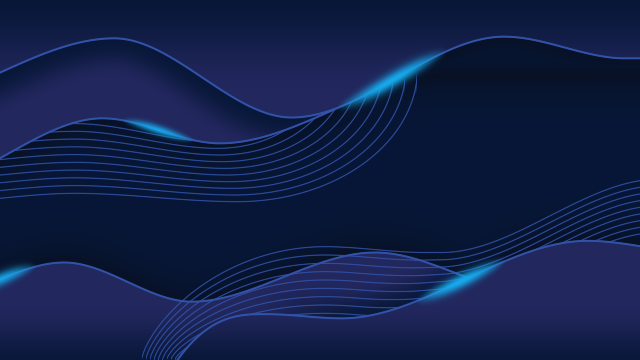
Reproduce this background procedurally as a Shadertoy shader.

```glsl
// Layered navy and violet waves with fine contour lines and cyan edge glows.

#define GRID vec2(768.0, 432.0)     // design space, origin at lower left
#define NAVY vec3(0.028, 0.088, 0.215)
#define VIOLET vec3(0.132, 0.152, 0.365)
#define SHADE vec3(0.030, 0.062, 0.130)
#define EDGE vec3(0.19, 0.32, 0.66)
#define CYAN vec3(0.09, 0.66, 0.92)
#define EDGE_WIDTH 1.1
#define LINE_WIDTH 0.6
#define UPPER_LINES 10
#define LOWER_LINES 9

// Smooth step that also accepts descending limits
float ramp(float a, float b, float x) {
    float t = clamp((x - a) / (b - a), 0.0, 1.0);
    return t * t * (3.0 - 2.0 * t);
}

// Wave heights: each ramp joins one crest to the next trough
float topWave(float x) {
    return 300.0 + 86.0 * ramp(-145.0, 137.0, x) - 95.0 * ramp(137.0, 350.0, x)
         + 97.0 * ramp(350.0, 605.0, x) - 26.0 * ramp(605.0, 750.0, x);
}

float middleWave(float x) {
    return 207.0 + 83.0 * ramp(-100.0, 123.0, x) - 30.0 * ramp(123.0, 264.0, x)
         + 82.0 * ramp(264.0, 540.0, x);
}

float backWave(float x) {
    return 67.0 + 50.0 * ramp(-100.0, 77.0, x) - 47.0 * ramp(77.0, 230.0, x)
         + 59.0 * ramp(230.0, 450.0, x) - 52.0 * ramp(450.0, 650.0, x);
}

float frontWave(float x) {
    return 55.0 - 5.0 * ramp(320.0, 410.0, x) + 93.0 * ramp(410.0, 705.0, x)
         - 16.0 * ramp(705.0, 850.0, x)
         - 55.0 * pow(max(315.0 - x, 0.0) / 102.0, 2.6);
}

// Contour lines: a wave on one side, an elliptic arc on the other
float upperLine(float x, float i) {
    float center = 285.0 - 3.0 * i;
    float t = max(x - center, 0.0) / (216.0 - 11.0 * i);
    return 350.0 - (160.0 - 8.0 * i) * sqrt(max(1.0 - t * t, 0.0))
         + (10.0 + 1.3 * i) * ramp(center, 90.0, x) - 12.0 * ramp(90.0, -90.0, x);
}

float lowerLine(float x, float i) {
    float t = max(390.0 - x, 0.0) / (220.0 - 5.0 * i);
    return (136.0 - 10.0 * i) * pow(max(1.0 - t * t, 0.0), 0.7)
         - 7.0 * ramp(390.0, 510.0, x) + 88.0 * ramp(530.0, 790.0, x)
         + 2.0 * i * ramp(430.0, 600.0, x);
}

// Signed distance to a height curve, from its values at x and x + 1
float curveDist(float y, float h, float hNext) {
    float slope = hNext - h;
    return (y - h) * inversesqrt(1.0 + slope * slope);
}

float stroke(float d, float halfWidth, float aa) {
    return 1.0 - smoothstep(halfWidth - 0.5 * aa, halfWidth + 0.7 * aa, abs(d));
}

// Lens of light lying along an edge
float glow(float d, float along, float radius, float height) {
    float lens = max(1.0 - along * along / (radius * radius), 0.0);
    return lens * exp(-d * d / (height * height * (0.15 + lens)));
}

void mainImage(out vec4 fragColor, in vec2 fragCoord) {
    vec2 p = fragCoord / iResolution.xy * GRID;
    float x = p.x, y = p.y, aa = GRID.y / iResolution.y;

    float top = curveDist(y, topWave(x), topWave(x + 1.0));
    float middle = curveDist(y, middleWave(x), middleWave(x + 1.0));
    float back = curveDist(y, backWave(x), backWave(x + 1.0));
    float front = curveDist(y, frontWave(x), frontWave(x + 1.0));

    // Deep middle band, darker beside the waves
    float nearest = min(min(abs(top), abs(middle)), min(abs(back), abs(front)));
    vec3 color = mix(NAVY, SHADE, 0.9 * exp(-nearest / 20.0));

    for (int k = 0; k < UPPER_LINES; k++) {
        float i = float(k);
        float d = curveDist(y, upperLine(x, i), upperLine(x + 1.0, i));
        float inside = step(x, 500.0 - 14.0 * i);
        color = mix(color, EDGE, 0.85 * inside * stroke(d, LINE_WIDTH, aa));
    }

    // Middle panel, shaded under the top wave
    float leftPart = 1.0 - smoothstep(400.0, 412.0, x);
    vec3 panel = mix(VIOLET, NAVY, 0.95 * (1.0 - smoothstep(2.0, 48.0, -top)));
    color = mix(color, panel, leftPart * smoothstep(-0.5 * aa, 0.5 * aa, middle));
    color = mix(color, EDGE, leftPart * stroke(middle, EDGE_WIDTH, aa));
    color = mix(color, CYAN, 0.9 * glow(middle, x - 190.0, 44.0, 5.0));

    // Top panel
    panel = mix(VIOLET, NAVY, smoothstep(320.0, 440.0, y));
    color = mix(color, panel, smoothstep(-0.5 * aa, 0.5 * aa, top));
    color = mix(color, EDGE, stroke(top, EDGE_WIDTH, aa));
    color = mix(color, CYAN, glow(top, x - 470.0, 66.0, 8.0));

    // Back hill, shaded behind the front hill
    vec3 ground = mix(NAVY, VIOLET, smoothstep(-12.0, 68.0, y));
    float shadow = (1.0 - smoothstep(0.0, 42.0, front)) * ramp(300.0, 430.0, x);
    color = mix(color, mix(ground, NAVY, 0.9 * shadow), smoothstep(0.5 * aa, -0.5 * aa, back));
    color = mix(color, EDGE, stroke(back, EDGE_WIDTH, aa));
    color = mix(color, CYAN, 0.9 * glow(back, x, 44.0, 7.0));

    for (int k = 0; k < LOWER_LINES; k++) {
        float i = float(k);
        float d = curveDist(y, lowerLine(x, i), lowerLine(x + 1.0, i));
        float inside = step(170.0 + 5.0 * i, x);
        color = mix(color, EDGE, 0.85 * inside * stroke(d, LINE_WIDTH, aa));
    }

    // Front hill
    color = mix(color, ground, smoothstep(0.5 * aa, -0.5 * aa, front));
    color = mix(color, EDGE, stroke(front, EDGE_WIDTH, aa));
    color = mix(color, CYAN, glow(front, x - 553.0, 54.0, 7.5));

    fragColor = vec4(color, 1.0);
}
```
